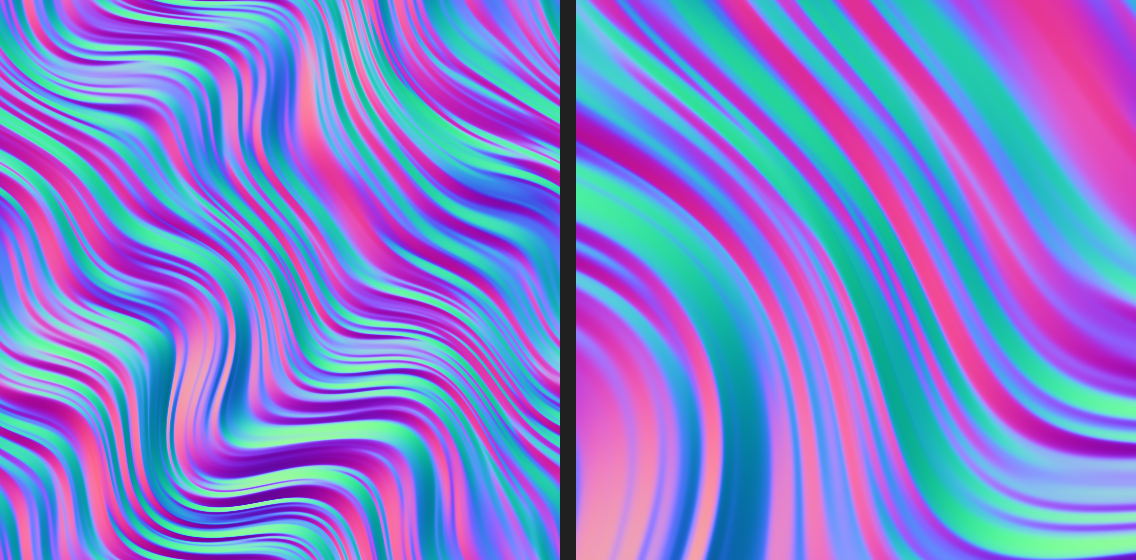
Left: the whole. Right: its middle third, enlarged.
This background is drawn by a Shadertoy shader. Its source:

```glsl
// Seamless normal-map style background of long, wavy diagonal streaks in pink, violet, blue and green.

const float TAU = 6.2831853;

float hash(vec2 cell, float seed) {
    vec3 q = fract(vec3(cell.xyx + seed) * vec3(0.1031, 0.1030, 0.0973));
    q += dot(q, q.yzx + 33.33);
    return fract((q.x + q.y) * q.z);
}

// Value noise that wraps after period.x by period.y cells
float wrapNoise(vec2 p, vec2 period, float seed) {
    vec2 cell = floor(p);
    vec2 f = p - cell;
    vec2 blend = f * f * f * (f * (f * 6.0 - 15.0) + 10.0);
    vec2 lo = mod(cell, period);
    vec2 hi = mod(cell + 1.0, period);
    float bottom = mix(hash(lo, seed), hash(vec2(hi.x, lo.y), seed), blend.x);
    float top = mix(hash(vec2(lo.x, hi.y), seed), hash(hi, seed), blend.x);
    return mix(bottom, top, blend.y);
}

// Sine wave with a whole number of turns along each axis
float wave(vec2 p, vec2 turns, float phase) {
    return sin(TAU * (dot(p, turns) + phase));
}

// Layered sines that bend the streaks
float bend(vec2 p) {
    return 0.060 * wave(p, vec2(1.0, -1.0), 0.15)
         + 0.035 * wave(p, vec2(2.0, -1.0), 0.62)
         + 0.035 * wave(p, vec2(-1.0, 2.0), 0.30)
         + 0.030 * wave(p, vec2(2.0, -2.0), 0.85)
         + 0.030 * wave(p, vec2(1.0, 2.0), 0.48)
         + 0.015 * wave(p, vec2(3.0, 1.0), 0.07);
}

// Height of the streaks: fine across the flow, long along it
float streakHeight(vec2 p) {
    vec2 flow = vec2(p.x + p.y + bend(p), p.x - p.y);
    vec2 cells = vec2(14.0, 2.0);
    float amplitude = 1.0;
    float height = 0.0;
    for (int i = 0; i < 3; i++) {
        float seed = 17.0 * float(i) + 5.0;
        vec2 offset = vec2(0.37, 0.41) * float(i);
        height += amplitude * wrapNoise(flow * cells + offset, cells, seed);
        cells *= vec2(2.0, 1.0);
        cells.y += 1.0;
        amplitude *= 0.48;
    }
    return height;
}

// Slope by central differences
vec2 slope(vec2 p, float reach) {
    vec2 e = vec2(reach, 0.0);
    return vec2(streakHeight(p + e.xy) - streakHeight(p - e.xy),
                streakHeight(p + e.yx) - streakHeight(p - e.yx)) / (2.0 * reach);
}

// Surface direction turned into colour
vec3 normalColour(vec2 gradient, float relief) {
    vec3 normal = normalize(vec3(gradient * relief, 1.0));
    return 0.5 + 0.5 * normal * vec3(1.0, -1.0, 1.0);
}

void mainImage(out vec4 fragColor, in vec2 fragCoord) {
    vec2 p = fragCoord / iResolution.xy;
    fragColor = vec4(normalColour(slope(p, 0.0015), 0.125), 1.0);
}
```
